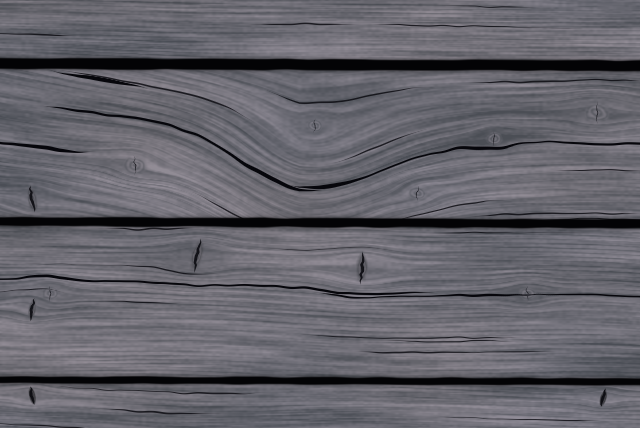
Give the GLSL for this texture, as a WebGL 2 fragment shader.

```glsl
#version 300 es
precision highp float;
// Weathered grey deck boards with dark gaps between them, lying across the canvas.
// Each board has a grain height field, bent by waves and knots; fibres, rings
// and cracks all follow the level lines of that field.

#define PITCH 0.3693
#define FIRST_GAP 0.113
#define TILT 0.0035
#define BOARD_SPAN 1.5
#define SAG 0.105
#define MAIN_CRACK 0.0042
#define HAIRLINES 9
#define KNOT_BEND 0.75
#define DARK_WOOD vec3(0.325, 0.335, 0.365)
#define PALE_WOOD vec3(0.535, 0.520, 0.560)
#define SHADOW vec3(0.010, 0.010, 0.018)

uniform vec2 u_resolution;
out vec4 fragColor;

float hash(vec2 p) {
    vec3 q = fract(p.xyx * vec3(0.1031, 0.1030, 0.0973));
    q += dot(q, q.yzx + 33.33);
    return fract((q.x + q.y) * q.z);
}

float noise(vec2 p) {
    vec2 i = floor(p), f = fract(p);
    f *= f * (3.0 - 2.0 * f);
    return mix(mix(hash(i), hash(i + vec2(1, 0)), f.x),
               mix(hash(i + vec2(0, 1)), hash(i + 1.0), f.x), f.y);
}

// Smooth coverage of a line of half width w at distance d
float stroke(float d, float w, float px) {
    return clamp((w - abs(d)) / px + 0.5, 0.0, 1.0) * clamp(2.0 * w / px, 0.0, 1.0);
}

// Ragged split that tapers at both ends of its span
float crack(float x, float d, vec2 span, float w, float px) {
    float taper = smoothstep(span.x, span.x + 0.12, x)
                * (1.0 - smoothstep(span.y - 0.12, span.y, x));
    d += 0.004 * (noise(vec2(x * 28.0, span.x * 50.0)) - 0.5);
    return stroke(d, w * taper * (0.35 + noise(vec2(x * 8.0, span.y * 30.0))), px);
}

// Large bends of the grain: a deep sag in board 1, a slight slope elsewhere
float grainBend(float board, float x, float y) {
    float wave = 0.022 * (noise(vec2(x * 2.2, y * 5.0 + board * 9.0)) - 0.5);
    if (board != 1.0) return wave - 0.014 * x;
    float s = (x - 0.72) / 0.23;
    float fade = 1.0 - 0.8 * smoothstep(0.12, PITCH, y);
    return wave - SAG * exp(-s * s) * fade + 0.16 * max(0.7 - x, 0.0);
}

void main() {
    vec2 p = gl_FragCoord.xy / u_resolution.y;
    float px = 1.0 / u_resolution.y;
    float x = p.x;

    // Boards and the gaps between them
    float row = (p.y + TILT * x - FIRST_GAP) / PITCH;
    float board = floor(row);
    float y = fract(row) * PITCH;
    float edge = min(y, PITCH - y);
    float gapHalf = 0.0078 + 0.0022 * floor(row + 0.5)
                  + 0.0025 * (noise(vec2(x * 18.0, board * 7.0)) - 0.5);

    // Knots: round eyes or upright split ovals that push the grain aside
    float grain = y - grainBend(board, x, y);
    float knotMask = 0.0, knotRings = 0.0, split = 0.0, oval = 0.0;
    int knots = board == 1.0 ? 6 : board == 0.0 ? 5 : board < 0.0 ? 2 : 0;
    float stride = board == 1.0 ? 0.72 : board == 0.0 ? 0.257 : 0.89;
    for (int i = 0; i < knots; i++) {
        vec2 seed = vec2(float(i) * 3.0 + 1.0, board * 5.0 + 11.0);
        float level = board < 0.0 ? 0.9 : mix(0.14, 0.86, hash(seed));
        vec2 d = vec2(x - BOARD_SPAN * fract(0.05 + stride * float(i)), y - PITCH * level);
        float r = board < 0.0 ? 0.017 : mix(0.018, 0.034, hash(seed + 40.0));
        float upright = board < 0.0 ? 1.0 : step(0.45, hash(seed + 80.0));
        vec2 flow = d * vec2(0.55, 0.9) / r;
        grain -= KNOT_BEND * d.y * exp(-0.5 * dot(flow, flow));
        d.x += upright * 0.5 * (hash(seed + 60.0) - 0.5) * d.y;
        vec2 shape = d * mix(vec2(0.85, 1.1), vec2(1.9, 0.75), upright) / r;
        float q = length(shape) + 0.25 * (noise(p * 70.0) - 0.5);
        float m = 1.0 - smoothstep(0.55, 1.0, q);
        knotRings = mix(knotRings, 0.5 + 0.5 * sin(q * 17.0), m);
        knotMask = max(knotMask, m);
        oval = max(oval, m * (board < 0.0 ? 1.0 : 0.35 * upright));
        float slit = 0.0035 * max(1.0 - shape.y * shape.y, 0.0);
        float jag = 0.005 * (noise(vec2(d.y * 130.0, seed.x)) - 0.5);
        split = max(split, stroke(d.x + jag, slit * mix(0.3, 1.0, upright), px));
    }

    // Fibres, soft patches and growth rings
    float patches = noise(vec2(x * 2.6, grain * 15.0 + board * 31.0));
    float fibre = noise(vec2(x * 5.0, grain * 130.0 + board * 57.0));
    float fine = noise(vec2(x * 16.0, grain * 290.0 + board * 83.0));
    float pores = noise(p * vec2(110.0, 210.0));
    float spacing = board == 1.0 ? 52.0 : 92.0;
    float ring = fract(grain * spacing + 2.5 * noise(vec2(x * 1.3, grain * 14.0)));
    float late = smoothstep(0.35, 0.85, ring) * (1.0 - smoothstep(0.88, 1.0, ring));
    float tone = 0.56 + 0.65 * (patches - 0.5) + 0.65 * (fibre - 0.5)
               + 0.4 * (fine - 0.5) + 0.22 * (pores - 0.5)
               - 0.4 * late * noise(vec2(x * 3.0, grain * 25.0 + 5.0));
    tone = mix(tone, 0.2 + 0.5 * knotRings + 0.3 * (pores - 0.5), 0.75 * knotMask);

    // Cracks along level lines, measured in canvas units
    float slope = max(length(vec2(dFdx(grain), dFdy(grain))) / px, 0.3);
    float cracks = 0.0;
    if (board == 1.0) {
        cracks = crack(x, (grain - 0.178) / slope, vec2(0.08, 0.78), MAIN_CRACK, px);
        cracks = max(cracks, crack(x, (grain - 0.183) / slope, vec2(0.66, 1.8), MAIN_CRACK, px));
        cracks = max(cracks, crack(x, (grain - 0.083) / slope, vec2(-0.2, 0.24), MAIN_CRACK, px));
        cracks = max(cracks, crack(x, (grain - 0.255) / slope, vec2(0.1, 0.36), MAIN_CRACK, px));
    } else if (board == 0.0) {
        cracks = crack(x, (grain - 0.227) / slope, vec2(-0.3, 1.05), 0.6 * MAIN_CRACK, px);
        cracks = max(cracks, crack(x, (grain - 0.218) / slope, vec2(0.72, 1.8), 0.7 * MAIN_CRACK, px));
    }
    for (int i = 0; i < HAIRLINES; i++) {
        vec2 seed = vec2(float(i) * 7.0 + 2.0, board * 13.0 + 29.0);
        float start = BOARD_SPAN * hash(seed) - 0.15;
        vec2 span = vec2(start, start + mix(0.25, 0.6, hash(seed + 17.0)));
        float level = PITCH * hash(seed + 51.0);
        cracks = max(cracks, 0.8 * crack(x, (grain - level) / slope, span, 0.0016, px));
    }

    // Colour: wood, worn warmth, splits, then board edges and gaps
    vec3 color = mix(DARK_WOOD, PALE_WOOD, clamp(tone, -0.15, 1.15));
    color *= 1.0 + vec3(0.02, 0.0, -0.02) * (noise(p * vec2(3.0, 9.0)) - 0.3);
    color *= 1.0 - 0.45 * oval;
    color = mix(color, SHADOW * 2.5, max(cracks, 0.85 * split));
    color *= 1.0 - 0.4 * exp(-max(edge - gapHalf, 0.0) / 0.004);
    color = mix(SHADOW, color, smoothstep(-px, px, edge - gapHalf));
    fragColor = vec4(color, 1.0);
}
```
